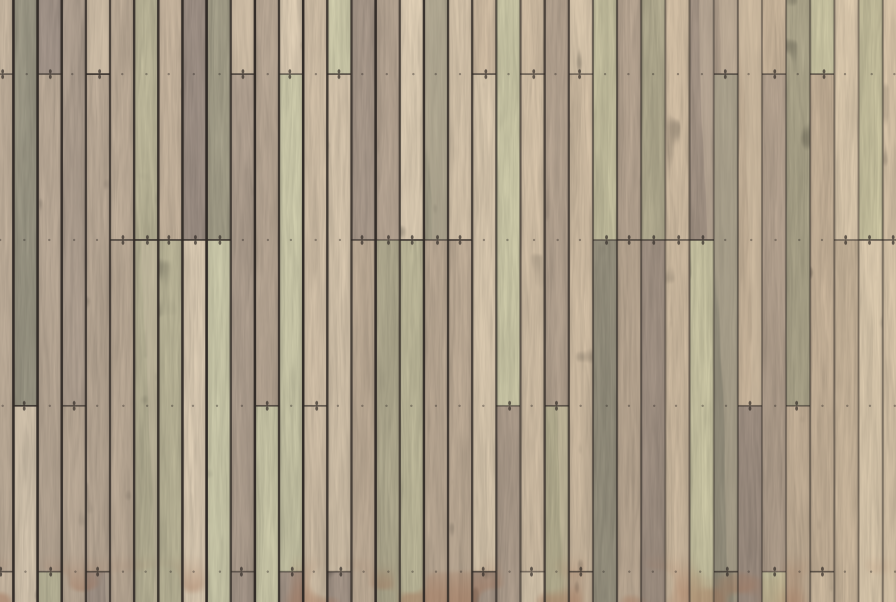
Give the GLSL for this texture, as a Shadertoy shader.

```glsl
// Weathered timber cladding: narrow vertical boards in staggered groups of five,
// butt-jointed and nailed on evenly spaced rails. Each board piece gets a hashed
// tone, stretched-noise grain and stains; the gaps fade from left to right.

const float ASPECT = 1.488;       // width of the design when its height is 1
const float BOARD = 0.0401;       // board pitch
const float BOARD_START = 0.0223; // first gap
const float RAIL = 0.2755;        // rail pitch
const float RAIL_START = 0.0504;  // lowest rail

const vec3 GREY_WOOD = vec3(0.60, 0.545, 0.505);
const vec3 TAN_WOOD = vec3(0.745, 0.675, 0.59);
const vec3 PALE_WOOD = vec3(0.83, 0.77, 0.68);
const vec3 GREEN_TINT = vec3(0.94, 1.0, 0.96);
const vec3 RUST = vec3(0.66, 0.46, 0.35);
const vec3 GAP = vec3(0.19, 0.165, 0.15);

// Integer hash of a lattice cell, 0 to 1
float hash(vec2 cell) {
    uvec2 q = uvec2(ivec2(floor(cell))) * uvec2(1597u, 3812u) + 7919u;
    uint n = q.x * 40503u ^ q.y * 30011u;
    n = (n ^ (n >> 15)) * 73939u;
    n = (n ^ (n >> 13)) * 50021u;
    n ^= n >> 16;
    return float(n & 65535u) / 65535.0;
}

float noise(vec2 p) {
    vec2 i = floor(p), f = p - i;
    f *= f * (3.0 - 2.0 * f);
    vec2 e = vec2(1.0, 0.0);
    return mix(mix(hash(i), hash(i + e.xy), f.x),
               mix(hash(i + e.yx), hash(i + e.xx), f.x), f.y);
}

float fbm(vec2 p) {
    float sum = 0.0, amp = 0.5;
    for (int i = 0; i < 4; i++) {
        sum += amp * noise(p);
        p = p * 2.03 + 17.0;
        amp *= 0.5;
    }
    return sum / 0.9375;
}

// Antialiased coverage of a shape whose edge lies at the given radius
float cover(float dist, float radius, float px) {
    return 1.0 - smoothstep(radius - 0.6 * px, radius + 0.6 * px, dist);
}

// Base tone of one board piece
vec3 woodTone(vec2 piece) {
    float t = hash(piece + 31.0);
    vec3 tone = mix(GREY_WOOD, TAN_WOOD, smoothstep(0.0, 0.6, t));
    tone = mix(tone, PALE_WOOD, smoothstep(0.5, 1.0, t));
    float green = step(0.76, hash(piece + 83.0));
    return tone * mix(vec3(1.0), GREEN_TINT, green);
}

// Grain, sapwood streaks and stains; local.x runs across the board
vec3 weather(vec3 tone, vec2 local, vec2 piece) {
    vec2 seed = vec2(hash(piece + 5.0), hash(piece + 11.0)) * 200.0;
    float fine = fbm(local * vec2(9.0, 14.0) + seed) - 0.5;
    float broad = fbm(local * vec2(2.0, 4.0) + seed.yx) - 0.5;
    float rings = sin(22.0 * (local.x + 1.2 * broad) + seed.x);
    tone *= 1.0 + 0.13 * fine + 0.13 * broad + 0.015 * rings;

    float slant = local.x - 0.55 + 0.9 * (local.y - hash(piece + 47.0)) + 0.5 * broad;
    float streak = smoothstep(-0.05, 0.05, slant) * step(0.86, hash(piece + 61.0));
    tone = mix(tone, PALE_WOOD, 0.3 * streak);

    float stain = noise(local * vec2(2.2, 26.0) + seed + 40.0) * noise(local * vec2(1.0, 5.0) + seed.yx);
    return tone * (1.0 - 0.2 * smoothstep(0.62, 0.85, stain));
}

// Nail marks on a rail: a pair beside a joint, a single faint one elsewhere
float nails(vec2 offset, float joint, float px) {
    offset.y = mix(offset.y, abs(offset.y) - 0.0045, joint);
    float size = mix(0.0019, 0.0023, joint);
    float dist = length(offset * vec2(1.0, mix(1.0, 0.65, joint)));
    return cover(dist, size, px) * mix(0.4, 0.7, joint);
}

void mainImage(out vec4 fragColor, in vec2 fragCoord) {
    vec2 p = fragCoord / iResolution.xy * vec2(ASPECT, 1.0);
    float px = 1.0 / iResolution.y;
    float side = p.x / ASPECT;

    // Board layout: five share a rail, the next five alternate two patterns
    float across = (p.x - BOARD_START) / BOARD;
    float board = floor(across), fx = fract(across);
    float slot = mod(board + 1.0, 10.0);
    float level = (p.y - RAIL_START) / RAIL;
    float rail = floor(level + 0.5);
    bool together = slot > 4.5, even = mod(slot, 2.0) < 0.5;
    float firstRail = together ? 2.0 : (even ? 0.0 : 1.0);
    float span = (!together && even) ? 3.0 : 4.0;
    float joint = 1.0 - step(0.5, mod(rail - firstRail, span));
    vec2 piece = vec2(board, floor((level - firstRail) / span)) + 20.0;

    // Wood surface, with rust near the foot
    vec3 col = weather(woodTone(piece), vec2(fx, p.y), piece);
    float rust = smoothstep(0.09, 0.0, p.y) * smoothstep(0.45, 0.8, noise(p * vec2(22.0, 30.0)));
    col = mix(col, RUST, 0.45 * rust);
    col *= mix(vec3(0.98, 0.985, 0.99), vec3(1.0, 0.99, 0.965), side) * (0.975 + 0.045 * p.y);

    // Nails and butt joints
    float railDist = (level - rail) * RAIL;
    float jitter = (hash(vec2(board, rail) + 70.0) - 0.5) * 0.006;
    col = mix(col, GAP, nails(vec2((fx - 0.5) * BOARD + jitter, railDist), joint, px));
    float wear = mix(0.55, 0.95, hash(vec2(board, rail) + 90.0)) * mix(1.0, 0.7, side);
    col = mix(col, GAP, joint * wear * cover(abs(railDist), 0.0014, px));

    // Gaps between boards, with a soft shadow beside them
    float gapDist = min(fx, 1.0 - fx) * BOARD;
    float gapSeed = hash(vec2(floor(across + 0.5) + 20.0, 140.0));
    float fade = mix(1.0, 0.55, smoothstep(0.35, 0.85, side)) * mix(0.75, 1.0, gapSeed);
    col *= 1.0 - 0.22 * fade * exp(-gapDist / 0.0025);
    col = mix(col, GAP, fade * cover(gapDist, 0.0012 + 0.0009 * fade, px));

    fragColor = vec4(col, 1.0);
}
```
